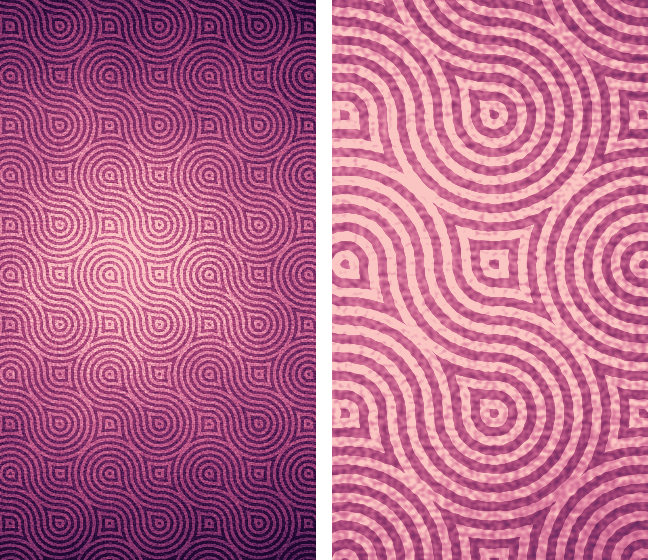
Left: the whole. Right: its middle third, enlarged.
A WebGL 2 fragment shader for this pattern:

```glsl
#version 300 es
precision highp float;
// Retro swirl: concentric rings on a checkerboard of centres, paired by S-shaped bands.
// Each square tile holds arcs about two opposite corners; one tile in four inverts them,
// which makes the bands. A vignette, a warm glow and woven grain pick the final colour.

uniform vec2 u_resolution;
out vec4 fragColor;

vec2 hashGradient(vec2 cell) {
    vec3 h = fract(cell.xyx * vec3(0.1031, 0.1030, 0.0973));
    h += dot(h, h.yzx + 33.33);
    float angle = 6.28318 * fract((h.x + h.y) * h.z);
    return vec2(cos(angle), sin(angle));
}

float gradientNoise(vec2 p) {
    vec2 i = floor(p), f = fract(p);
    vec2 u = f * f * f * (f * (f * 6.0 - 15.0) + 10.0);
    float a = dot(hashGradient(i), f);
    float b = dot(hashGradient(i + vec2(1, 0)), f - vec2(1, 0));
    float c = dot(hashGradient(i + vec2(0, 1)), f - vec2(0, 1));
    float d = dot(hashGradient(i + 1.0), f - 1.0);
    return mix(mix(a, b, u.x), mix(c, d, u.x), u.y);
}

// Distance from the nearest ring centre, carried smoothly through the S bands
float swirlField(vec2 q) {
    vec2 tile = mod(floor(q), 2.0);
    vec2 f = fract(q);
    bool bandTile = tile.x < 0.5 && tile.y > 0.5;
    if (tile.x != tile.y && !bandTile) f.x = 1.0 - f.x;
    float corner = min(length(f), length(1.0 - f));
    return bandTile ? 1.0 - corner : corner;
}

// Dark plum to pale peach, one step per unit of tone
vec3 ramp(float tone) {
    vec3 shades[7] = vec3[7](
        vec3(0.12, 0.03, 0.19), vec3(0.25, 0.08, 0.29), vec3(0.44, 0.17, 0.39),
        vec3(0.60, 0.23, 0.44), vec3(0.76, 0.36, 0.54), vec3(0.88, 0.51, 0.64),
        vec3(0.98, 0.77, 0.76));
    float t = clamp(tone + 1.0, 0.0, 5.999);
    int i = int(t);
    return mix(shades[i], shades[i + 1], fract(t));
}

void main() {
    vec2 p = gl_FragCoord.xy / u_resolution.x;

    // Rings: eight per tile side, light and dark of equal width
    float rings = 8.0 * swirlField((p - vec2(0.0324, 0.2731)) * 6.353);
    float soft = 0.45 * 8.0 * 6.353 / u_resolution.x;
    float ragged = 0.07 * gradientNoise(p * 130.0);
    float offset = abs(fract(rings) - 0.5) + ragged;
    float light = 1.0 - smoothstep(0.25 - soft, 0.25 + soft, offset);

    // Lighting: dark top and bottom, glow left of the middle
    vec2 fromGlow = p - vec2(0.39, 0.52 * u_resolution.y / u_resolution.x);
    float tone = 2.95 - 1.9 * fromGlow.x * fromGlow.x - 3.3 * fromGlow.y * fromGlow.y;
    tone += 1.4 * exp(-8.0 * dot(fromGlow, fromGlow));
    tone += mix(-1.05, 0.95, light);

    // Wear: soft blotches, horizontal threads and fine grain
    tone += 0.5 * gradientNoise(p * 6.0);
    tone += 0.8 * gradientNoise(p * vec2(45.0, 190.0));
    tone += 1.6 * gradientNoise(p * vec2(165.0, 185.0) + 37.37);

    fragColor = vec4(ramp(tone), 1.0);
}
```
